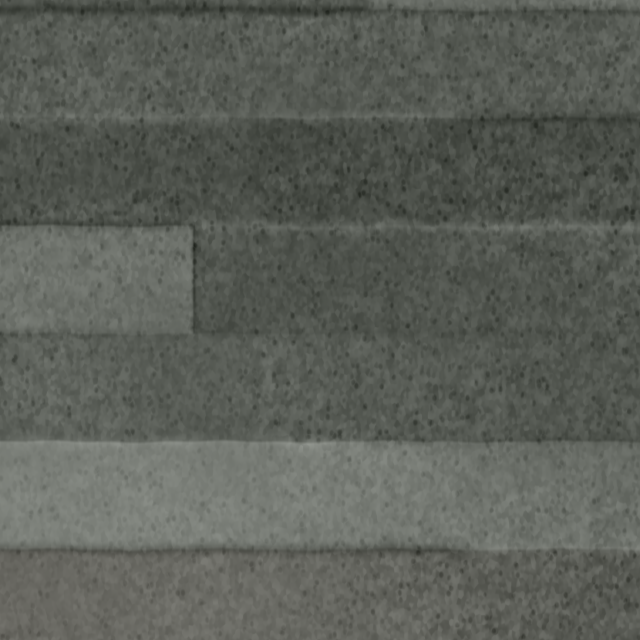
Write a Shadertoy shader that draws this texture.

```glsl
// Stacked grey-green stone strips: six long courses with soft relief edges.
// Each course blends two tones along its length; the ridges between them catch
// light or shadow, and layered cellular noise adds mottling, grain and pits.

#define PITCH 0.1685      // height of one course
#define TOP_EDGE 0.984    // height of the uppermost ridge
#define RIDGE 0.0085      // softness of the ridge shading
#define STEP_WIDTH 0.003  // softness of the tone change at a ridge
#define MOTTLE 0.055      // strength of the medium blotches
#define GRAIN 0.085       // strength of the fine grain
#define PITS 0.075        // depth of the dark pits
#define TINT vec3(-0.004, 0.012, -0.014)
#define WARM_TINT vec3(0.006, 0.003, -0.022)

// Per course, top to bottom: left tone, right tone, joint x, joint half width
const vec4 COURSES[7] = vec4[7](
    vec4(0.33, 0.42, 0.58, 0.020), vec4(0.350, 0.345, 0.50, 0.500),
    vec4(0.31, 0.285, 0.39, 0.025), vec4(0.425, 0.325, 0.302, 0.002),
    vec4(0.37, 0.325, 0.55, 0.450), vec4(0.495, 0.415, 0.60, 0.400),
    vec4(0.415, 0.335, 0.66, 0.280));

// Per ridge, top to bottom: left light, right light, x where they change
const vec3 RIDGES[6] = vec3[6](
    vec3(-0.12, -0.08, 0.58), vec3(0.060, -0.075, 0.715),
    vec3(-0.07, 0.085, 0.31), vec3(-0.060, -0.025, 0.18),
    vec3(0.055, -0.04, 0.55), vec3(-0.120, 0.03, 0.73));

vec2 hash2(vec2 p) {
    vec3 q = fract(p.xyx * vec3(0.1031, 0.1030, 0.0973));
    q += dot(q, q.yzx + 33.33);
    return fract((q.xx + q.yz) * q.zy);
}

// x: distance to the nearest feature point, y: random value blended over cells
vec2 cellular(vec2 p) {
    vec2 cell = floor(p), local = fract(p);
    float nearest = 2.0, total = 0.0, weight = 0.0;
    for (int j = -1; j <= 1; j++)
    for (int i = -1; i <= 1; i++) {
        vec2 offset = vec2(i, j);
        vec2 rnd = hash2(cell + offset + 71.0);
        vec2 delta = offset + rnd - local;
        float dist2 = dot(delta, delta);
        float w = exp(-5.0 * dist2);
        nearest = min(nearest, sqrt(dist2));
        total += w * hash2(cell + offset + 219.0).x;
        weight += w;
    }
    return vec2(nearest, total / weight);
}

float courseTone(int index, float x) {
    vec4 c = COURSES[clamp(index, 0, 6)];
    float tone = mix(c.x, c.y, smoothstep(c.z - c.w, c.z + c.w, x));
    // A crisp joint also leaves a narrow shadow line
    float gap = (x - c.z - 0.001) / 0.0035;
    return tone - 0.07 * exp(-gap * gap) * step(c.w, 0.005);
}

void mainImage(out vec4 fragColor, in vec2 fragCoord) {
    vec2 uv = fragCoord / iResolution.xy;

    // Nearest ridge, its slight waviness and the distance below it
    float wobble = 0.0012 * sin(uv.x * 23.0) + 0.0007 * sin(uv.x * 71.0 + 2.0);
    float down = (TOP_EDGE + wobble - uv.y) / PITCH;
    int ridge = int(clamp(floor(down + 0.5), 0.0, 5.0));
    float below = (down - float(ridge)) * PITCH;

    // Tones of the courses on either side
    float soft = max(STEP_WIDTH, 1.0 / iResolution.y);
    float side = smoothstep(-soft, soft, below);
    float tone = mix(courseTone(ridge, uv.x), courseTone(ridge + 1, uv.x), side);

    // Noise layers, from broad wear to fine vertical grain
    float wear = cellular(uv * vec2(5.0, 9.0) + 3.0).y - 0.5;
    float blotch = cellular(uv * vec2(58.0, 66.0)).y - 0.5;
    float fine = cellular(uv * vec2(190.0, 125.0)).y - 0.5;
    vec2 pitCell = cellular(uv * vec2(85.0, 62.0) + 40.0);

    // Ridge light or shadow, worn unevenly along its length
    vec3 r = RIDGES[ridge];
    float light = mix(r.x, r.y, smoothstep(r.z - 0.05, r.z + 0.05, uv.x));
    float profile = exp(-below * below / (RIDGE * RIDGE));
    tone += light * profile * (0.8 + 0.6 * blotch + 0.5 * wear);

    // Paler courses are smoother than the dark ones
    float rough = mix(1.0, 0.65, smoothstep(0.36, 0.46, tone)) * (1.0 + 0.6 * wear);
    float pit = smoothstep(0.45, 0.1, pitCell.x) * smoothstep(0.58, 0.85, pitCell.y);
    tone += 0.035 * wear + rough * (MOTTLE * blotch + GRAIN * fine - PITS * pit);

    // The lowest course is slightly warmer
    float warmth = smoothstep(4.95, 5.05, down) * (1.0 - 0.6 * uv.x);
    fragColor = vec4(clamp(tone + mix(TINT, WARM_TINT, warmth), 0.0, 1.0), 1.0);
}
```
